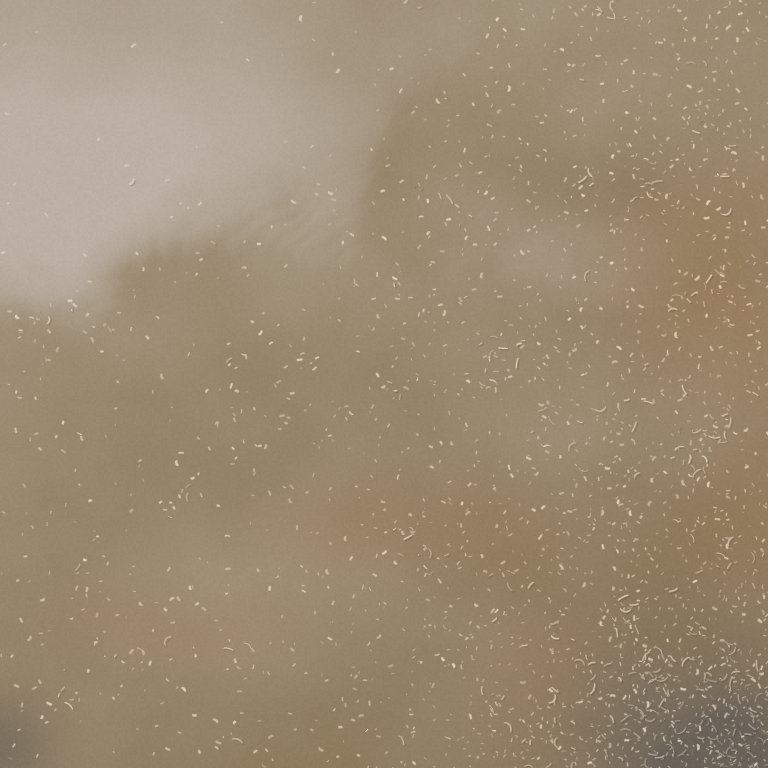
This texture is drawn by a WebGL 2 fragment shader. Its source:

```glsl
#version 300 es
precision highp float;
// Murky, silty water: a pale sky reflection with a rippled rim lies over an
// olive-brown ground with rusty patches. Hashed cell grids scatter flecks, and
// cellular clumps gather thin curved threads toward the lower right.

#define FLECK_CELLS 62.0
#define DUST_CELLS 110.0
#define THREAD_CELLS 100.0
#define CLUMP_CELLS 11.0
#define FLECK_SIZE vec2(0.0019, 0.0013)
#define DUST_SIZE vec2(0.0014, 0.0008)
#define THREAD_SIZE vec2(0.0052, 0.0009)
#define GRAIN 0.016
#define OLIVE vec3(0.548, 0.472, 0.355)
#define TAN vec3(0.628, 0.567, 0.473)
#define HAZE vec3(0.738, 0.690, 0.645)
#define FLECK_COLOR vec3(0.900, 0.840, 0.745)

uniform vec2 u_resolution;
out vec4 fragColor;

vec3 hash3(vec2 p) {
  vec3 q = fract(vec3(p.xyx) * vec3(0.1031, 0.1030, 0.0973));
  q += dot(q, q.yxz + 33.33);
  return fract((q.xxy + q.yzz) * q.zyx);
}

// Layered, rotated sines, roughly -1..1
float waves(vec2 p) {
  float sum = 0.0, amp = 0.55;
  for (int i = 0; i < 4; i++) {
    sum += amp * sin(p.x + 1.3 * sin(p.y * 0.8)) * cos(p.y + 0.7 * sin(p.x));
    p = mat2(1.3, 1.2, -1.2, 1.3) * p + 2.7;
    amp *= 0.55;
  }
  return sum;
}

float blob(vec2 p, vec2 center, vec2 radius) {
  vec2 d = (p - center) / radius;
  return exp(-dot(d, d));
}

// Soft cellular spots of random strength
float clumps(vec2 p) {
  p *= CLUMP_CELLS;
  float best = 0.0;
  for (int y = -1; y <= 1; y++)
    for (int x = -1; x <= 1; x++) {
      vec2 cell = floor(p) + vec2(x, y);
      vec3 h = hash3(cell + 71.0);
      vec2 d = p - cell - h.xy;
      best = max(best, smoothstep(0.25, 0.9, h.z) * exp(-10.0 * dot(d, d)));
    }
  return best;
}

// Coverage of short bent capsules, one per chosen cell
float flecks(vec2 p, float cells, vec2 size, float density, float bend) {
  float pixel = 0.8 / min(u_resolution.x, u_resolution.y);
  float cover = 0.0;
  for (int y = -1; y <= 1; y++)
    for (int x = -1; x <= 1; x++) {
      vec2 cell = floor(p * cells) + vec2(x, y);
      vec3 place = hash3(cell + cells);
      vec3 form = hash3(cell + 2.7 * cells);
      if (place.z > density) continue;
      vec2 d = p - (cell + place.xy) / cells;
      float angle = 6.2832 * form.x;
      d = mat2(cos(angle), -sin(angle), sin(angle), cos(angle)) * d;
      float halfLength = size.x * mix(0.3, 1.3, form.y);
      d.y += bend * (form.z - 0.5) * d.x * d.x / size.x;
      d.x -= clamp(d.x, -halfLength, halfLength);
      float radius = size.y * mix(0.65, 1.35, form.z);
      float edge = smoothstep(pixel, -pixel, length(d) - radius);
      cover = max(cover, edge * mix(0.45, 1.0, fract(7.0 * form.y)));
    }
  return cover;
}

void main() {
  vec2 p = gl_FragCoord.xy / u_resolution;
  float cloud = waves(p * 7.0 + 1.0);
  float wisps = waves(p * vec2(15.0, 19.0) + 4.0);

  // Ground: olive shading to tan at the top, the left and below the reflection
  float pale = 0.28 + 0.75 * blob(p, vec2(0.75, 1.0), vec2(0.40, 0.30))
             + 0.50 * blob(p, vec2(0.0, 0.45), vec2(0.20, 0.35))
             + 0.50 * blob(p, vec2(0.38, 0.64), vec2(0.28, 0.13))
             + 0.45 * blob(p, vec2(0.35, 0.22), vec2(0.30, 0.12))
             + 0.40 * blob(p, vec2(0.82, 0.45), vec2(0.20, 0.10)) + 0.35 * cloud + 0.15 * wisps;
  vec3 color = mix(OLIVE, TAN, clamp(pale, 0.0, 1.15));
  float rust = 0.9 * blob(p, vec2(0.94, 0.64), vec2(0.15, 0.15))
             + 0.6 * blob(p, vec2(1.0, 0.35), vec2(0.10, 0.20))
             + 0.6 * blob(p, vec2(0.53, 0.31), vec2(0.20, 0.07))
             + 0.6 * blob(p, vec2(0.22, 0.19), vec2(0.16, 0.06))
             + 0.6 * blob(p, vec2(0.72, 0.10), vec2(0.10, 0.12));
  color = mix(color, vec3(0.60, 0.465, 0.335), 0.6 * rust * (0.8 + 0.5 * wisps));

  // Pale reflection with a stepped, rippled lower rim
  float rim = 0.585 + 0.10 * smoothstep(0.08, 0.26, p.x)
            + 0.15 * smoothstep(0.45, 0.53, p.x) + 0.22 * smoothstep(0.50, 0.72, p.x);
  float ripple = 0.005 * sin(150.0 * p.x - 120.0 * p.y + 9.0 * wisps);
  float above = p.y - rim + 0.03 * wisps + ripple * smoothstep(0.08, 0.25, p.x);
  float haze = 0.55 * smoothstep(-0.025, 0.05, above) + 0.45 * smoothstep(-0.02, 0.13, above);
  haze *= 1.02 - 0.60 * smoothstep(0.12, 0.60, p.x) - 0.25 * smoothstep(0.8, 1.0, p.y) + 0.16 * cloud;
  haze += 0.30 * blob(p, vec2(0.70, 0.66), vec2(0.13, 0.07)) * (1.0 + wisps);
  color = mix(color, HAZE, clamp(haze, 0.0, 1.0));

  // Dark silt in the two lower corners
  float silt = blob(p, vec2(0.98, 0.01), vec2(0.21, 0.14));
  float corner = blob(p, vec2(0.0, 0.02), vec2(0.07, 0.07));
  float mud = silt * (1.1 + 0.5 * wisps) + 0.6 * corner;
  color = mix(color, vec3(0.415, 0.385, 0.350), clamp(mud, 0.0, 1.0));

  // Scattered matter, sparse under the reflection
  float open = 1.0 - 0.85 * smoothstep(-0.04, 0.12, above);
  float right = smoothstep(0.25, 0.95, p.x);
  float low = smoothstep(0.6, 0.0, p.y);
  float clump = clumps(p);
  float raft = blob(p, vec2(0.81, 0.46), vec2(0.17, 0.08));
  float fleckShare = open * (0.11 + 0.15 * right + 0.04 * low + 0.35 * clump);
  float dustShare = open * (0.04 + 0.15 * right + 0.20 * right * low + 0.4 * silt);
  float threadShare = open * clump * clump * (0.12 + 0.35 * right) + raft * (0.04 + 1.1 * clump) + 0.45 * silt;
  color = mix(color, vec3(0.62, 0.57, 0.52), 0.5 * raft * clump);
  float shade = flecks(p + vec2(-0.002, 0.002), THREAD_CELLS, THREAD_SIZE, threadShare, 0.8);
  color *= 1.0 - 0.14 * shade;
  float matter = 0.92 * flecks(p, FLECK_CELLS, FLECK_SIZE, fleckShare, 0.3);
  matter = max(matter, 0.75 * flecks(p, DUST_CELLS, DUST_SIZE, dustShare, 0.0));
  matter = max(matter, (0.9 - 0.4 * silt) * flecks(p, THREAD_CELLS, THREAD_SIZE, threadShare, 0.8));
  color = mix(color, FLECK_COLOR, matter);

  color += GRAIN * (hash3(floor(p * 400.0)).x - 0.5);
  fragColor = vec4(color, 1.0);
}
```
